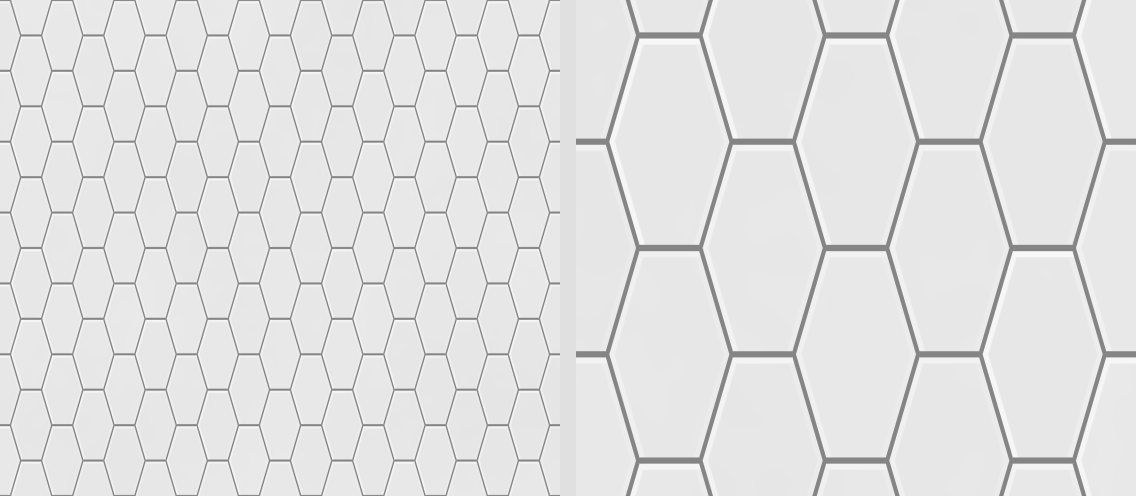
Left: the whole. Right: its middle third, enlarged.
A WebGL 1 fragment shader for this pattern:

```glsl
precision highp float;
// Pale wall of tall hexagonal tiles, parted by thin grey joints.
// Two interleaved lattices of hexagons give the distance to each joint; bevels
// catch light at the top and left, and gradient noise varies the glaze.

uniform vec2 u_resolution;

#define REPEATS vec2(9.0, 7.0)    // lattice cells across and down
#define TILE_TONE 0.908
#define JOINT_TONE 0.52
#define GLINT_TONE 0.965
#define FLAT_JOINT 0.00185        // half widths, canvas width = 1
#define SLANT_JOINT 0.00125
#define TOP_BEVEL 0.0055          // depths measured from the joint centre
#define SIDE_BEVEL 0.0044
#define TILE_VARIATION 0.006
#define GLAZE_VARIATION 0.012

float hash(vec2 p) {
  vec3 q = fract(vec3(p.xyx) * 0.1031);
  q += dot(q, q.yzx + 33.33);
  return fract((q.x + q.y) * q.z);
}

float cornerSlope(vec2 corner, vec2 offset) {
  float angle = 6.2832 * hash(corner + 17.0);
  return dot(vec2(cos(angle), sin(angle)), offset);
}

float gradientNoise(vec2 p) {
  vec2 i = floor(p);
  vec2 f = fract(p);
  vec2 s = f * f * f * (f * (f * 6.0 - 15.0) + 10.0);
  vec2 e = vec2(1.0, 0.0);
  float low = mix(cornerSlope(i, f), cornerSlope(i + e, f - e), s.x);
  float high = mix(cornerSlope(i + e.yx, f - e.yx),
                   cornerSlope(i + 1.0, f - 1.0), s.x);
  return mix(low, high, s.y);
}

// Reaches 1 on the outline of a hexagon centred in its cell.
float hexGauge(vec2 p) {
  p = abs(p);
  return max(2.0 * p.y, 3.0 * p.x + p.y);
}

// Antialiased cover of everything nearer than the given width.
float cover(float dist, float width, float pixel) {
  return clamp((width - dist) / pixel + 0.5, 0.0, 1.0);
}

void main() {
  vec2 uv = gl_FragCoord.xy / u_resolution;
  float pixel = 1.0 / u_resolution.x;
  vec2 cell = vec2(1.0, u_resolution.y / u_resolution.x) / REPEATS;
  vec2 p = uv * REPEATS;

  // Pick the hexagon that holds this point
  vec2 centreA = vec2(floor(p.x + 0.5), floor(p.y) + 0.5);
  vec2 centreB = vec2(floor(p.x) + 0.5, floor(p.y + 0.5));
  vec2 centre = hexGauge(p - centreA) < hexGauge(p - centreB) ? centreA : centreB;
  vec2 local = p - centre;

  // Distances to the flat and slanted joints
  float flatDist = (0.5 - abs(local.y)) * cell.y;
  float slantDist = (1.0 - 3.0 * abs(local.x) - abs(local.y))
                  / length(vec2(3.0, 1.0) / cell);

  // Tile face
  float variation = hash(centre * 2.0 + 41.0);
  float tone = TILE_TONE + TILE_VARIATION * (variation - 0.5);
  tone += GLAZE_VARIATION * gradientNoise(uv * vec2(3.0, 2.5) + 5.0);
  tone += 0.003 * gradientNoise(p * 4.0 + 60.0);

  // Bevels: bright at the top and left, faint at the right
  float strength = mix(0.6, 1.1, hash(centre * 2.0 + 83.0));
  float topGlint = local.y > 0.0 ? cover(flatDist, TOP_BEVEL, pixel * 1.6) : 0.0;
  float sideGlint = cover(slantDist, SIDE_BEVEL, pixel * 1.6);
  sideGlint *= local.x < 0.0 ? 0.9 : 0.35;
  tone = mix(tone, GLINT_TONE, strength * max(topGlint, sideGlint));

  // Joints
  float joint = max(cover(flatDist, FLAT_JOINT, pixel * 1.2),
                    cover(slantDist, SLANT_JOINT, pixel));
  tone = mix(tone, JOINT_TONE, joint);

  gl_FragColor = vec4(vec3(tone), 1.0);
}
```
